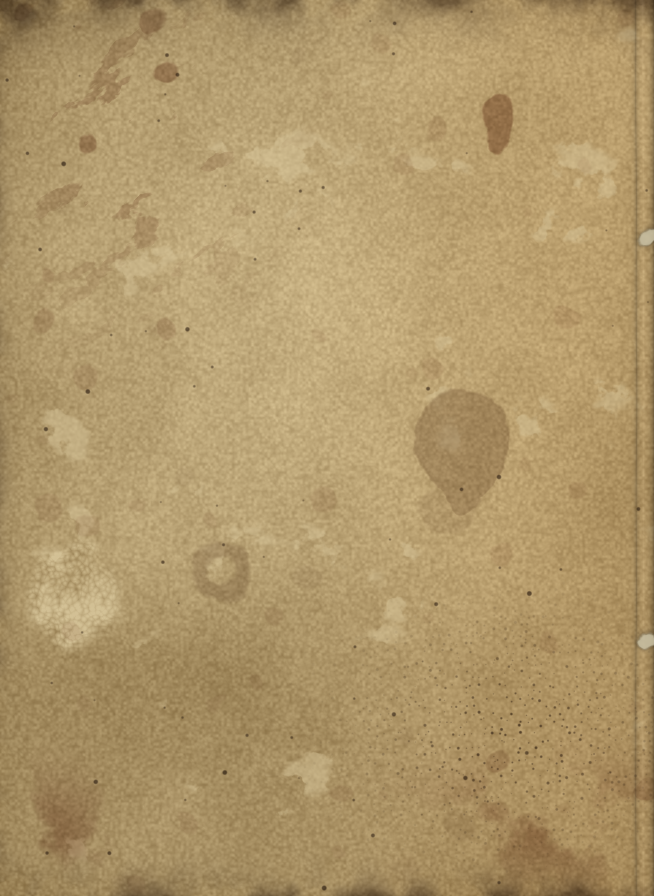
Write a WebGL 2 fragment shader that draws this texture.

```glsl
#version 300 es
precision highp float;
// Aged parchment cover: grained tan hide with stains, drips, specks, worn patches and a spine fold.
uniform vec2 u_resolution;
out vec4 fragColor;

const vec3 TAN = vec3(0.70, 0.61, 0.432);
const vec3 TONE_STEP = vec3(0.040, 0.042, 0.040);
const vec3 WORN = vec3(0.84, 0.77, 0.60);
const vec3 CHIP = vec3(0.78, 0.75, 0.64);
const vec3 WATER_TINT = vec3(0.83, 0.79, 0.76);
const vec3 RUST_TINT = vec3(0.80, 0.71, 0.67);
const vec3 DIRT_TINT = vec3(0.60, 0.56, 0.53);
const vec3 SPECK_TINT = vec3(0.50, 0.46, 0.44);
const float GRAIN_FREQ = 180.0;
const float GRAIN_DEPTH = 1.6;
const float FIBRE_DEPTH = 2.1;
const float MOTTLE = 3.6;
const float SPINE_WIDTH = 0.020;

vec2 hash2(vec2 p) {
  vec3 q = fract(p.xyx * vec3(0.1031, 0.1030, 0.0973));
  q += dot(q, q.yzx + 33.33);
  return fract((q.xx + q.yz) * q.zy);
}
float noise(vec2 p) {
  vec2 i = floor(p), f = fract(p);
  f = f * f * (3.0 - 2.0 * f);
  float low = mix(hash2(i).x, hash2(i + vec2(1, 0)).x, f.x);
  float high = mix(hash2(i + vec2(0, 1)).x, hash2(i + 1.0).x, f.x);
  return mix(low, high, f.y) - 0.5;
}
float fbm(vec2 p) {
  float sum = 0.0, amp = 0.5;
  for (int i = 0; i < 5; i++, amp *= 0.5) {
    sum += amp * noise(p);
    p = mat2(1.6, 1.2, -1.2, 1.6) * p + 7.3;
  }
  return sum;
}
// Distance to the nearest scattered cell centre
float cellular(vec2 p) {
  float nearest = 2.0;
  for (int k = 0; k < 9; k++) {
    vec2 id = floor(p) + vec2(k % 3 - 1, k / 3 - 1);
    nearest = min(nearest, length(id + hash2(id) - p));
  }
  return nearest;
}
// Signed distance to a round drop with a tapering tail below
float drop(vec2 q, float radius, float tail) {
  float h = clamp(-q.y / tail, 0.0, 1.0);
  return length(q + vec2(0.0, h * tail)) - radius * (1.0 - 0.7 * h * h);
}
float cover(float d, float soft) { return 1.0 - smoothstep(-soft, soft, d); }
// Strongest coverage among random round spots on a jittered grid
float scatter(vec2 p, float freq, float share, float size, float soft) {
  float best = 0.0;
  for (int k = 0; k < 9; k++) {
    vec2 id = floor(p * freq) + vec2(k % 3 - 1, k / 3 - 1);
    vec2 kind = hash2(id + freq * 3.7);
    vec2 centre = (id + 0.15 + 0.7 * hash2(id + 51.0)) / freq;
    float c = cover(length(p - centre) - size * (0.35 + 0.65 * kind.y * kind.y), soft);
    best = max(best, c * step(kind.x, share) * (0.5 + 0.5 * kind.y));
  }
  return best;
}
float around(vec2 p, vec2 centre, vec2 size) {
  vec2 q = (p - centre) / size;
  return exp(-dot(q, q));
}
void main() {
  vec2 p = gl_FragCoord.xy / u_resolution.y;
  float width = u_resolution.x / u_resolution.y, right = width - p.x;
  float rough = fbm(p * 34.0), cloud = fbm(p * 14.0 + 8.0);
  vec2 warped = p + 0.016 * vec2(rough, fbm(p * 30.0 + 19.0)) + 0.014 * cloud;
  // Hide: broad light and shade, mottling and fine pebbled grain
  float pebble = cellular(p * GRAIN_FREQ + 2.0 * rough);
  float tone = MOTTLE * fbm(p * 4.0 + 3.0) + 1.0 * cloud + 0.8 * rough - 0.1;
  tone += 1.3 * around(p, vec2(0.42, 0.70), vec2(0.34, 0.30)) + 0.2 * sin(p.y * 19.0 + 2.0 * p.x);
  tone -= 1.1 * around(p, vec2(0.16, 0.20), vec2(0.26, 0.14)) + 0.7 * exp(-p.x / 0.06);
  tone -= 1.3 * exp(-(1.0 - p.y) / 0.06) + 1.2 * exp(-p.y / 0.07) + 0.6 * exp(-right / 0.05);
  tone += GRAIN_DEPTH * (0.45 - pebble) + FIBRE_DEPTH * noise(p * 330.0);
  vec3 col = TAN + TONE_STEP * tone;
  col *= mix(vec3(1), vec3(1.03, 0.98, 0.91), 0.6 * smoothstep(0.25, 0.7, p.x));
  // Worn patch and pale scuffs
  float scuff = smoothstep(0.14, 0.24, fbm(mat2(9, 5, -9, 13) * p + 4.0)) * smoothstep(0.04, 0.13, rough);
  float patchArea = cover(length((warped - vec2(0.09, 0.34)) * vec2(0.8, 1.2)) + 0.1 * cloud - 0.056, 0.014);
  float worn = patchArea * (0.45 + 1.5 * rough + 0.7 * (0.5 - pebble)) + 0.5 * scuff;
  col = mix(col, WORN, clamp(worn, 0.0, 0.9));
  // Water stains: large drop, faint spill, hollow ring and dark drip
  float large = drop(warped - vec2(0.517, 0.510), 0.053, 0.070);
  float ring = abs(length(warped - vec2(0.246, 0.364)) + 0.03 * cloud - 0.026) - 0.010;
  float water = 0.85 * cover(large, 0.002) + 0.15 * exp(-abs(large) / 0.003);
  water = max(water, 0.35 * cover(length(warped - vec2(0.50, 0.43)) - 0.03, 0.003));
  water = max(water, max(0.75 * cover(ring, 0.004), 0.35 * scatter(warped, 7.0, 0.22, 0.022, 0.003)));
  col *= mix(vec3(1), WATER_TINT, water);
  col *= mix(vec3(1), RUST_TINT, cover(drop(warped - vec2(0.553, 0.872), 0.018, 0.042), 0.002));
  // Rust spots and slanting smears in the upper left and lower corners
  float upper = around(p, vec2(0.14, 0.84), vec2(0.13, 0.16));
  float lower = around(p, vec2(0.62, 0.08), vec2(0.13, 0.06)) + around(p, vec2(0.05, 0.07), vec2(0.08, 0.06));
  float smear = 0.7 * upper * smoothstep(0.13, 0.18, fbm(mat2(16, -24, 10, 34) * warped));
  smear = max(smear, lower * smoothstep(-0.08, 0.08, cloud));
  float rust = scatter(warped, 15.0, 0.28, 0.016, 0.002) * clamp(0.3 + upper + lower, 0.0, 1.0);
  col *= mix(vec3(1), RUST_TINT, max(rust, smear));
  // Small dark specks, dense in the lower right
  float specks = scatter(p, 130.0, 0.55, 0.0016, 0.0010) * around(p, vec2(0.57, 0.18), vec2(0.15, 0.11));
  specks = max(specks, scatter(p, 26.0, 0.14, 0.0026, 0.0011));
  col *= mix(vec3(1), SPECK_TINT, specks);
  // Grime along the edges
  float edge = 0.9 * exp(-(1.0 - p.y) / 0.022) + 0.9 * exp(-p.y / 0.017) + 0.35 * exp(-p.x / 0.010);
  edge += 0.9 * around(p, vec2(0.0, 1.0), vec2(0.06, 0.04)) + 0.5 * around(p, vec2(width, 1.0), vec2(0.06, 0.05));
  col *= mix(vec3(1), DIRT_TINT, clamp(edge * (0.6 + 1.6 * cloud + 2.2 * rough), 0.0, 1.0));
  // Spine fold with pale chips
  float fold = right - SPINE_WIDTH - 0.002 * noise(vec2(3.0, p.y * 9.0));
  col *= 1.0 - 0.22 * exp(-abs(fold) / 0.002) - 0.35 * exp(-right / 0.003);
  col += 0.05 * exp(-abs(fold + 0.008) / 0.003);
  for (int i = 0; i < 2; i++) {
    float d = length((warped - vec2(width - 0.008, 0.286 + 0.447 * float(i))) * vec2(0.8, 1.1)) - 0.009;
    col = mix(col * (1.0 - 0.3 * exp(-abs(d) / 0.002)), CHIP, 0.85 * cover(d, 0.002));
  }
  fragColor = vec4(clamp(col, 0.0, 1.0), 1.0);
}
```
